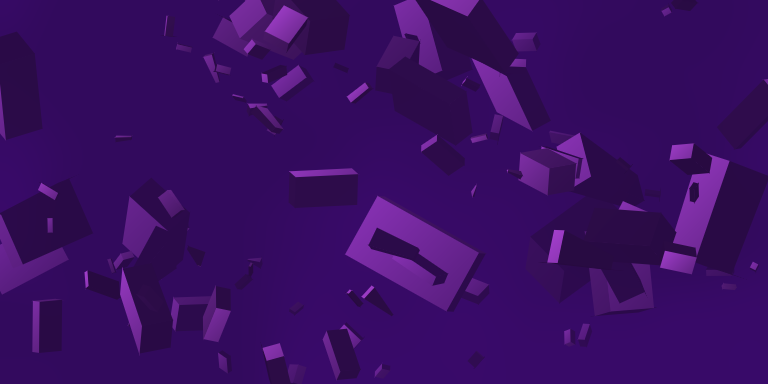
Reproduce this background procedurally as a Shadertoy shader.

```glsl
#define BLOCKS 108
#define SEED 41.0
#define MIN_SIZE 0.018
#define MAX_SIZE 0.155
#define HAZE 0.45
#define LIGHT_DIR vec3(-0.55, 0.3, 0.4)
#define LIGHT_JITTER 1.3
#define BASE_DEEP vec3(0.197, 0.040, 0.365)
#define BASE_GLOW vec3(0.222, 0.040, 0.412)
#define SHADOW vec3(0.148, 0.038, 0.245)
#define LIT vec3(0.540, 0.205, 0.690)

vec3 hash3(float n) {
    vec3 p = fract((n + SEED) * vec3(0.1031, 0.1030, 0.0973));
    p += dot(p, p.yxz + 33.33);
    return fract((p.xxy + p.yzz) * p.zyx);
}

float cellValue(vec2 cell) {
    return hash3(dot(cell, vec2(17.0, 59.0)) + 900.0).x;
}

float valueNoise(vec2 p) {
    vec2 cell = floor(p), f = fract(p);
    f = f * f * (3.0 - 2.0 * f);
    return mix(mix(cellValue(cell), cellValue(cell + vec2(1, 0)), f.x),
               mix(cellValue(cell + vec2(0, 1)), cellValue(cell + vec2(1, 1)), f.x), f.y);
}

vec3 backdrop(vec2 p) {
    float glow = valueNoise(p * 2.3) * 0.7 + valueNoise(p * 5.0 + 9.0) * 0.3;
    return mix(BASE_DEEP, BASE_GLOW, smoothstep(0.35, 0.8, glow));
}

// Two falling diagonal swarms plus loose strays, in 0..1 on both axes
vec2 scatter(vec3 pick, vec2 jitter) {
    vec2 upper = mix(vec2(0.18, 0.97), vec2(0.95, 0.36), pick.y);
    vec2 lower = mix(vec2(0.03, 0.36), vec2(0.80, 0.04), pick.y);
    vec2 offset = (jitter - 0.5) * vec2(0.2, 0.36);
    if (pick.x < 0.46) return upper + offset;
    if (pick.x < 0.70) return lower + offset;
    return pick.yz;
}

mat3 randomRotation(vec3 h) {
    float z = 2.0 * h.x - 1.0, a = 6.2832 * h.y, b = 6.2832 * h.z;
    vec3 w = vec3(sqrt(1.0 - z * z) * vec2(cos(a), sin(a)), z);
    vec3 side = normalize(cross(w, vec3(0.31, 0.52, 0.79)));
    vec3 u = cos(b) * side + sin(b) * cross(w, side);
    return mat3(u, cross(w, u), w);
}

// Corner of a block that narrows along its first axis
vec3 blockCorner(mat3 rot, vec3 halfSize, float taper, vec3 corner) {
    float narrow = 1.0 - taper * (0.5 + 0.5 * corner.x);
    return rot * (corner * halfSize * vec3(1.0, narrow, narrow));
}

// Distance to the line a-b, positive on its left
float leftOf(vec2 p, vec2 a, vec2 b) {
    vec2 e = b - a, d = p - a;
    return (e.x * d.y - e.y * d.x) / max(length(e), 1e-5);
}

void mainImage(out vec4 fragColor, in vec2 fragCoord) {
    float pixel = 1.0 / iResolution.y;
    vec2 p = fragCoord * pixel;
    vec2 canvas = vec2(iResolution.x * pixel, 1.0);
    vec3 base = backdrop(p);
    vec3 color = base;

    // Blocks from far to near
    for (int i = 0; i < BLOCKS; i++) {
        float id = float(i) * 5.0;
        vec3 place = hash3(id + 1.0);
        vec3 form = hash3(id + 2.0);
        float size = mix(MIN_SIZE, MAX_SIZE, pow(form.z, 2.2));
        vec2 q = p - scatter(place, form.xy) * canvas;
        if (dot(q, q) > 2.0 * size * size) continue;

        vec3 shape = hash3(id + 3.0);
        vec3 tint = hash3(id + 5.0);
        mat3 rot = randomRotation(hash3(id + 4.0));
        vec3 halfSize = size * vec3(1.0, mix(0.25, 0.75, shape.x), mix(0.05, 0.6, shape.y));
        float taper = 0.9 * smoothstep(0.72, 1.0, shape.z);
        vec3 light = normalize(LIGHT_DIR + LIGHT_JITTER * (tint - 0.5));
        float haze = HAZE * (1.0 - float(i) / float(BLOCKS));

        // Six faces, those turned away are skipped
        for (int k = 0; k < 6; k++) {
            int axis = k / 2, next = (axis + 1) % 3, last = (axis + 2) % 3;
            float flip = k % 2 == 0 ? 1.0 : -1.0;
            vec3 quad[4];
            for (int c = 0; c < 4; c++) {
                vec3 corner = vec3(flip);
                corner[next] = (c == 1 || c == 2) ? flip : -flip;
                corner[last] = c > 1 ? 1.0 : -1.0;
                quad[c] = blockCorner(rot, halfSize, taper, corner);
            }
            vec3 normal = normalize(cross(quad[1] - quad[0], quad[3] - quad[0]));
            if (normal.z < 0.03) continue;

            float inside = size;
            for (int c = 0; c < 4; c++)
                inside = min(inside, leftOf(q, quad[c].xy, quad[(c + 1) % 4].xy));
            float cover = clamp(inside / pixel + 0.75, 0.0, 1.0);

            // Flat lighting with a faint slope across the face
            float lit = smoothstep(0.3, 0.95, dot(normal, light));
            lit *= 0.95 + 0.2 * (q.y - q.x) / size;
            lit += 0.09 * tint.x * normal.z;
            vec3 shade = mix(mix(SHADOW, LIT, lit), base, haze);
            color = mix(color, shade, cover);
        }
    }
    fragColor = vec4(color, 1.0);
}
```
